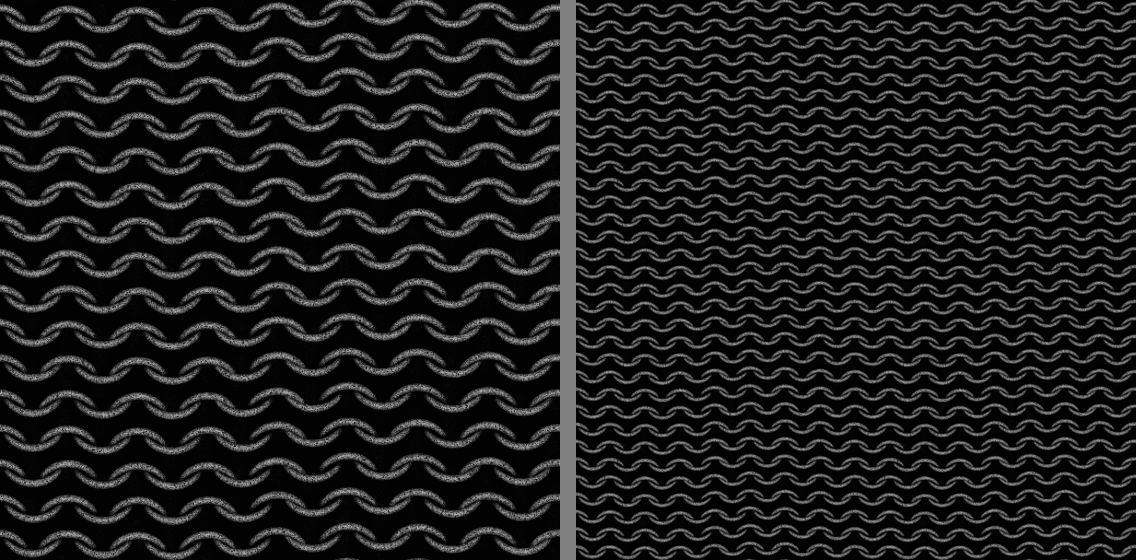
Left: one tile. Right: repeated 2 by 2.
This pattern is drawn by a Shadertoy shader. Its source:

```glsl
#define COLUMNS 8.0
#define ROWS 16.0
#define ARC_RADIUS 0.0608
#define ARC_ANGLE 0.97
#define WIRE_HALF_WIDTH 0.0078
#define WIRE_SHADE 0.52
#define GRAIN_CELLS 512.0
#define PIT_CELLS 180.0
#define PIT_DEPTH 0.65
#define RING_JITTER 0.0011
#define BASE_SHADE 0.006
#define TAU 6.28318531

float hash(vec2 p) {
    vec3 q = fract(vec3(p.xyx) * 0.1031);
    q += dot(q, q.yzx + 33.33);
    return fract((q.x + q.y) * q.z);
}

// Value noise wrapping at the given cell count
float grainNoise(vec2 uv, float cells) {
    vec2 p = uv * cells - 0.5;
    vec2 i = floor(p), f = smoothstep(0.0, 1.0, p - i);
    vec2 a = mod(i, cells), b = mod(i + 1.0, cells);
    return mix(mix(hash(a), hash(vec2(b.x, a.y)), f.x),
               mix(hash(vec2(a.x, b.y)), hash(b), f.x), f.y);
}

// Wrapping cellular noise: 1 inside small scattered pits
float pitMask(vec2 uv) {
    vec2 p = uv * PIT_CELLS, cell = floor(p);
    float soft = PIT_CELLS / iResolution.y * 0.5, mask = 0.0;
    for (int y = -1; y <= 1; y++)
    for (int x = -1; x <= 1; x++) {
        vec2 c = cell + vec2(x, y), id = mod(c, PIT_CELLS);
        vec2 center = c + vec2(hash(id + 7.3), hash(id + 61.7));
        float radius = 0.32 * hash(id + 113.1);
        float pit = 1.0 - smoothstep(radius - soft, radius + soft, length(p - center));
        mask = max(mask, pit * step(0.4, hash(id + 29.9)));
    }
    return mask;
}

// Vertical drift of the rows across the sheet
float sag(float x) {
    float a = TAU * x;
    return -0.00755 * sin(a) - 0.00203 * cos(a) + 0.0026 * sin(2.0 * a);
}

// Nearest tapered arc; side is 1 for crests, -1 for troughs.
// Returns cross-section height, shade along the wire, and pit band.
vec3 wireArc(vec2 uv, float side, float columnPhase, float rowPhase) {
    float column = round(uv.x * COLUMNS - columnPhase);
    float centerX = (column + columnPhase) / COLUMNS;
    float y = uv.y - sag(centerX);
    float row = round(y * ROWS - rowPhase + 0.25 * side);
    vec2 id = vec2(mod(column, COLUMNS), mod(row, ROWS)) + 40.0 * side + 50.0;
    vec2 jitter = (vec2(hash(id), hash(id + 17.0)) * 2.0 - 1.0) * RING_JITTER;

    vec2 p = vec2(uv.x - centerX, y - (row + rowPhase) / ROWS) - jitter;
    p.y = p.y * side + ARC_RADIUS;
    float along = abs(atan(p.x, p.y)) / ARC_ANGLE;
    float taper = mix(1.0, 0.6, along * along);
    float across = abs(length(p) - ARC_RADIUS) / (WIRE_HALF_WIDTH * taper);
    float ends = 1.0 - smoothstep(0.78, 1.08, along);
    float height = max(0.0, 1.0 - pow(across, 1.6));
    float shade = mix(1.0, 0.55, min(along * along, 1.0)) * ends;
    float band = (1.0 - smoothstep(0.25, 0.6, across)) * (1.0 - smoothstep(0.5, 0.85, along));
    return vec3(height, shade, band);
}

void mainImage(out vec4 fragColor, in vec2 fragCoord) {
    vec2 uv = fragCoord / iResolution.xy;
    float grain = grainNoise(uv, GRAIN_CELLS);

    // Interlocked upper and lower arcs
    vec3 crest = wireArc(uv, 1.0, -0.03, -0.1875);
    vec3 trough = wireArc(uv, -1.0, 0.47, -0.77);
    vec3 wire = crest.x * crest.y > trough.x * trough.y ? crest : trough;

    // Rough metal, grainier toward its edges and ends
    float roughness = mix(0.85, 0.38, wire.x * wire.y);
    float shade = WIRE_SHADE * wire.x * wire.y * (1.0 + roughness * (grain - 0.5) * 2.0);
    shade *= 1.0 - PIT_DEPTH * wire.z * pitMask(uv);

    // Faint ring sides in the gaps
    float sides = pow(abs(cos(TAU * COLUMNS * (uv.x + 0.01))), 6.0);
    float patches = 0.5 + 0.5 * sin(TAU * (3.0 * uv.x + 5.0 * uv.y) + 2.0 * sin(TAU * 7.0 * uv.y));
    float haze = 0.045 * sides * patches * pow(grain, 3.0);

    fragColor = vec4(vec3(max(shade, BASE_SHADE + haze)), 1.0);
}
```
